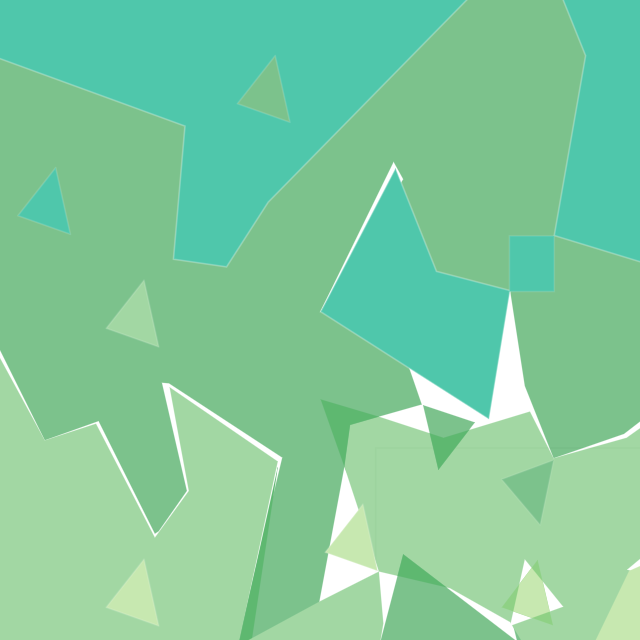
Give the GLSL for this background, as a Shadertoy shader.

```glsl
// Flat paper-cut collage: teal, green and pale polygons with white gaps and small shards.
// Each piece is a signed polygon distance, painted back to front with soft edges
// and an optional hairline seam. Units: the canvas is 100 high, origin lower left.

// Accumulates squared distance (x) and inside sign (y) for one polygon edge.
void addEdge(inout vec2 acc, vec2 p, vec2 a, vec2 b) {
    vec2 e = b - a, w = p - a;
    vec2 gap = w - e * clamp(dot(w, e) / dot(e, e), 0.0, 1.0);
    acc.x = min(acc.x, dot(gap, gap));
    bvec3 side = bvec3(p.y >= a.y, p.y < b.y, e.x * w.y > e.y * w.x);
    if (all(side) || !any(side)) acc.y = -acc.y;
}

// One polygon distance overload per corner count.
#define POLY(N) float poly(vec2 p, vec2 v[N]) { vec2 acc = vec2(1e5, 1.0); for (int i = 0; i < N; i++) addEdge(acc, p, v[i], v[(i + 1) % N]); return sqrt(acc.x) * acc.y; }
POLY(3)
POLY(4)
POLY(5)
POLY(7)
POLY(9)
POLY(11)
POLY(13)

float tri(vec2 p, vec2 a, vec2 b, vec2 c) {
    return poly(p, vec2[3](a, b, c));
}

// Fills a shape and lets a thin white seam show along its outline.
void paint(inout vec3 color, float d, vec3 ink, float seam) {
    float soft = 75.0 / iResolution.y;
    color = mix(color, ink, 1.0 - smoothstep(-soft, soft, d));
    color = mix(color, vec3(1.0), seam * (1.0 - smoothstep(0.0, 0.12 + soft, abs(d))));
}

void mainImage(out vec4 fragColor, in vec2 fragCoord) {
    vec2 p = 100.0 * fragCoord / iResolution.y;
    vec3 teal = vec3(0.31, 0.78, 0.67), mid = vec3(0.485, 0.76, 0.55);
    vec3 light = vec3(0.635, 0.845, 0.64), pale = vec3(0.78, 0.91, 0.69);
    vec3 dark = vec3(0.37, 0.72, 0.44), white = vec3(1.0);
    vec3 color = mid;

    // Teal sky, left and right of the green peak
    paint(color, poly(p, vec2[7](vec2(-1, 101), vec2(73.9, 101), vec2(41.9, 68.4),
        vec2(35.4, 58.3), vec2(27.1, 59.5), vec2(28.9, 80.3), vec2(-1, 91.2))), teal, 0.3);
    paint(color, poly(p, vec2[5](vec2(87.6, 101), vec2(91.5, 91.3), vec2(86.6, 63.2),
        vec2(101, 58.8), vec2(101, 101))), teal, 0.3);

    // White gaps around the central pieces
    paint(color, poly(p, vec2[11](vec2(63.9, 42.6), vec2(79.7, 54.6), vec2(82, 39.7),
        vec2(86.5, 28.4), vec2(97.5, 32.2), vec2(101, 34.9), vec2(101, 20),
        vec2(62, 25), vec2(59.2, 34.9), vec2(65.9, 36.8), vec2(64.8, 40))), white, 0.0);
    paint(color, poly(p, vec2[7](vec2(53.8, 27), vec2(49.9, 6), vec2(59, -1),
        vec2(81, -1), vec2(80, 3), vec2(70.3, 9), vec2(60, 14))), white, 0.0);
    paint(color, tri(p, vec2(61.5, 74.7), vec2(63, 72), vec2(50, 51.2)), white, 0.0);

    // Teal kite and its small block
    paint(color, poly(p, vec2[5](vec2(61.8, 73.7), vec2(68.2, 57.6), vec2(79.7, 54.6),
        vec2(76.4, 34.5), vec2(50.1, 51.3))), teal, 0.3);
    vec2 block = abs(p - vec2(83.1, 58.8)) - vec2(3.5, 4.35);
    paint(color, max(block.x, block.y), teal, 0.12);

    // Light ground on the left, over a slightly larger white sheet
    paint(color, poly(p, vec2[11](vec2(-1, 47.3), vec2(7, 31.2), vec2(15.4, 34.2),
        vec2(24.2, 16.6), vec2(24.8, 17), vec2(29.2, 23.3), vec2(25.3, 40.2),
        vec2(26.4, 40.1), vec2(44.1, 28.5), vec2(37, -1), vec2(-1, -1))), white, 0.0);
    paint(color, poly(p, vec2[9](vec2(-1, 45.9), vec2(7, 31.2), vec2(15, 33.8),
        vec2(24.2, 16), vec2(29.5, 23.3), vec2(26.5, 39.5), vec2(43.4, 27.9),
        vec2(37.2, -1), vec2(-1, -1))), light, 0.0);
    paint(color, tri(p, vec2(43.4, 27), vec2(37.2, -1), vec2(39.2, -1)), dark, 0.0);

    // Light ground in the centre and along the bottom
    float ground = poly(p, vec2[13](vec2(54.7, 33.6), vec2(59.2, 34.9), vec2(69.3, 31.6),
        vec2(82.8, 35.7), vec2(86.5, 28.4), vec2(97.9, 31.6), vec2(101, 33.8),
        vec2(101, -1), vec2(82, -1), vec2(79.7, 2.8), vec2(70.3, 8.1),
        vec2(59.2, 10.7), vec2(53.8, 27.1)));
    paint(color, ground, light, 0.0);
    float panel = max(58.7 - p.x, p.y - 30.0);
    color -= 0.02 * (1.0 - smoothstep(0.0, 0.25, abs(panel)));
    paint(color, poly(p, vec2[5](vec2(37, -1), vec2(49.9, 6), vec2(59.2, 10.7),
        vec2(59.9, 2.6), vec2(59.3, -1))), light, 0.0);

    // Green pieces, darker where they overlap the ground
    float hill = poly(p, vec2[4](vec2(63, 13.4), vec2(81.8, -1), vec2(59.3, -1), vec2(59.5, 0)));
    paint(color, hill, mid, 0.0);
    paint(color, max(hill, ground), dark, 0.0);
    float wedge = tri(p, vec2(66.1, 36.7), vec2(74.2, 34), vec2(68.5, 26.6));
    paint(color, wedge, mid, 0.0);
    paint(color, max(wedge, ground), dark, 0.0);
    paint(color, poly(p, vec2[4](vec2(50.1, 37.6), vec2(59.2, 34.9), vec2(54.7, 33.6),
        vec2(53.8, 27.1))), dark, 0.0);
    paint(color, tri(p, vec2(78.4, 25.1), vec2(86.5, 28.1), vec2(84.4, 18)), mid, 0.1);

    // Pale corner with a white rim
    paint(color, tri(p, vec2(98, 11), vec2(101, 13.5), vec2(101, 10)), white, 0.0);
    paint(color, poly(p, vec2[4](vec2(98.3, 10.8), vec2(101, 12), vec2(101, -1),
        vec2(92.6, -1))), pale, 0.0);

    // Scattered shards sharing one triangle
    vec2 apex[5] = vec2[5](vec2(43, 91.3), vec2(8.7, 73.8), vec2(22.5, 56.2),
        vec2(22.5, 12.6), vec2(56.7, 21.2));
    vec3 inks[5] = vec3[5](mid, teal, light, pale, pale);
    for (int i = 0; i < 5; i++) {
        vec2 q = p - apex[i];
        paint(color, tri(q, vec2(0), vec2(-5.9, -7.5), vec2(2.3, -10.4)), inks[i], 0.15);
    }

    // Star of two crossing triangles
    float back = tri(p, vec2(82, 12.6), vec2(88, 5.2), vec2(79.7, 2.2));
    float front = tri(p, vec2(84, 12.5), vec2(78.4, 5.1), vec2(86.4, 2.3));
    paint(color, back, white, 0.0);
    paint(color, front, vec3(0.56, 0.82, 0.52), 0.0);
    paint(color, max(back, front), pale, 0.0);

    fragColor = vec4(color, 1.0);
}
```
